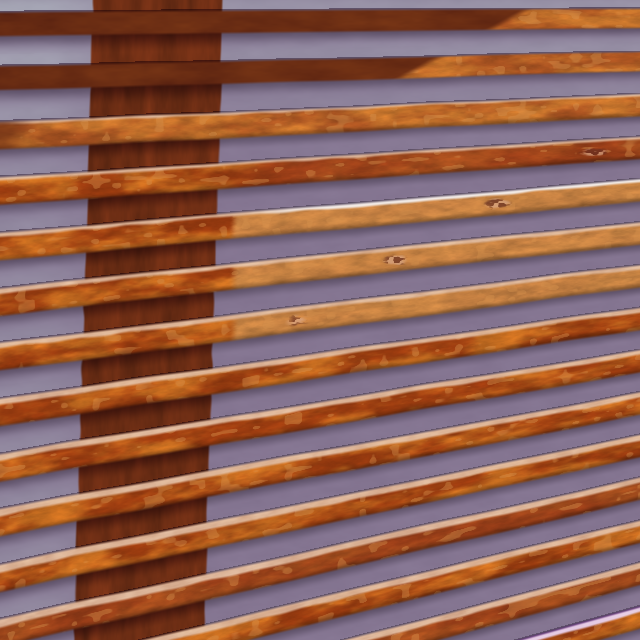
Give the GLSL for this texture, as a Shadertoy shader.

```glsl
// Slanted, sunlit wooden slats fanning across a mauve wall and a dark upright post.

float hash(vec2 p) {
    p = fract(p * vec2(0.1031, 0.1137));
    p += dot(p, p.yx + 33.33);
    return fract((p.x + p.y) * p.x * 7.31 + p.y * 3.7);
}

float noise(vec2 p) {
    vec2 cell = floor(p), t = fract(p);
    t = t * t * (3.0 - 2.0 * t);
    return mix(mix(hash(cell), hash(cell + vec2(1, 0)), t.x),
               mix(hash(cell + vec2(0, 1)), hash(cell + vec2(1, 1)), t.x), t.y);
}

float fbm(vec2 p) {
    float sum = 0.0, amp = 0.5;
    for (int o = 0; o < 4; o++) {
        sum += amp * noise(p);
        p = p * 2.03 + 11.7;
        amp *= 0.5;
    }
    return sum;
}

// Wall and post, with the shade cast by the slat above (gap: 0 at its lower edge, 1 at the next slat)
vec3 background(vec2 p, float gap) {
    float px = 1.5 / iResolution.x;
    vec3 wall = mix(vec3(0.37, 0.32, 0.41), vec3(0.52, 0.46, 0.57), smoothstep(-0.05, 0.55, gap));
    float pale = smoothstep(0.3, 0.0, p.y) * 0.6 + smoothstep(0.2, 0.05, p.x) * 0.4;
    wall = mix(wall, vec3(0.65, 0.65, 0.71), pale * smoothstep(0.0, 0.9, gap));
    wall += 0.035 * (fbm(p * vec2(25.0, 60.0)) - 0.5);

    vec3 wood = mix(vec3(0.25, 0.08, 0.05), vec3(0.43, 0.18, 0.08), smoothstep(-0.1, 0.7, gap));
    wood *= 0.75 + 0.5 * fbm(p * vec2(60.0, 14.0));
    float side = p.x + 0.031 * p.y + 0.004 * (noise(p * 40.0) - 0.5);
    float post = smoothstep(0.146 - px, 0.146 + px, side) * smoothstep(0.349 + px, 0.349 - px, side);
    return mix(wall, wood, post);
}

// Front face and bright top edge of one slat; f runs down from its top edge
vec3 slat(vec2 p, float id, float f, float soft) {
    vec2 grainPos = vec2(p.x * 14.0, f * 3.5) + id * 17.3;
    float grain = fbm(grainPos), fine = fbm(grainPos * vec2(3.0, 2.5) + 5.0);

    // Stain varies from slat to slat and in long blotches
    vec3 face = mix(vec3(0.60, 0.23, 0.06), vec3(0.80, 0.44, 0.13), smoothstep(0.25, 0.68, grain));
    float red = id == 3.0 ? smoothstep(0.3, 0.5, p.x) : step(10.5, id) * mod(id, 2.0);
    face = mix(face, vec3(0.58, 0.24, 0.11), red * 0.65);

    // Three replaced lengths of bare timber
    float bare = step(3.5, id) * step(id, 6.5) * smoothstep(0.362, 0.378, p.x + 0.01 * fine);
    bare = max(bare, step(id, 2.5) * 0.35);
    face = mix(face, vec3(0.79, 0.53, 0.28), bare * 0.9);
    face *= 0.82 + 0.36 * fine;

    // Dents and scrapes
    vec2 d = vec2((p.x - 0.93 + 0.155 * (id - 3.0)) * 45.0, (f - 0.31) * 9.0);
    float dent = smoothstep(1.0, 0.4, length(d) + 1.3 * (fine - 0.5)) * step(2.5, id) * step(id, 6.5);
    face = mix(face, mix(vec3(0.40, 0.18, 0.13), vec3(0.86, 0.66, 0.53), smoothstep(0.45, 0.6, noise(d * 2.5 + id))), dent * 0.7);
    float chip = smoothstep(0.72, 0.82, noise(vec2(p.x * 60.0, f * 9.0) + id * 31.0));
    face = mix(face, vec3(0.84, 0.57, 0.30), chip * 0.4);
    face *= mix(1.0, 0.7, smoothstep(0.42, 0.55, f));

    // Sunlit edge grows wider on the lower slats
    float lit = 0.06 + 0.011 * min(id, 10.0) + 0.03 * (noise(vec2(p.x * 25.0, id)) - 0.5);
    vec3 cream = mix(vec3(0.83, 0.66, 0.55), vec3(0.93, 0.82, 0.72), fine);
    cream = mix(cream, vec3(0.96, 0.95, 0.95), id == 4.0 ? smoothstep(0.35, 0.5, p.x) : 0.0);
    if (id == 14.0) cream = mix(vec3(0.32, 0.12, 0.48), vec3(0.92, 0.84, 0.96), smoothstep(0.02, 0.1, f));
    float edge = smoothstep(lit + soft, lit - soft, f) * step(1.5, id);
    vec3 col = mix(face, cream, edge * 0.92);

    // The top two slats lie in a slanting shadow
    float shadeEnd = 0.827 - 1.85 * (p.y - 0.013);
    float shade = step(id, 1.5) * smoothstep(0.012, -0.012, p.x - shadeEnd);
    shade = max(shade, step(id, 2.5) * step(1.5, id) * smoothstep(0.06, 0.0, p.x) * 0.7);
    vec3 dark = mix(vec3(0.33, 0.12, 0.06), vec3(0.50, 0.23, 0.09), grain);
    return mix(col, dark, shade);
}

void mainImage(out vec4 fragColor, in vec2 fragCoord) {
    vec2 p = fragCoord / iResolution.xy;
    p.y = 1.0 - p.y; // measured down from the top

    // Slat spacing narrows to the right, so each lower slat is steeper
    float pitch = 0.0863 - 0.0197 * p.x;
    float k = (p.y - 0.0156 + 0.0039 * p.x) / pitch;
    k += 0.025 * (noise(vec2(p.x * 9.0, floor(k + 0.2) * 5.0)) - 0.5);
    float id = floor(k), f = k - id;
    float soft = 0.02 + 0.8 / (iResolution.y * pitch);

    float thick = 0.53 - 0.07 * step(id, 1.5) + 0.03 * p.x;
    float body = smoothstep(0.0, 2.0 * soft, f) * smoothstep(thick + soft, thick - soft, f);
    vec3 col = background(p, (f - thick) / (1.0 - thick));
    col = mix(col, slat(p, id, f, soft), body);
    fragColor = vec4(clamp(col, 0.0, 1.0), 1.0);
}
```
